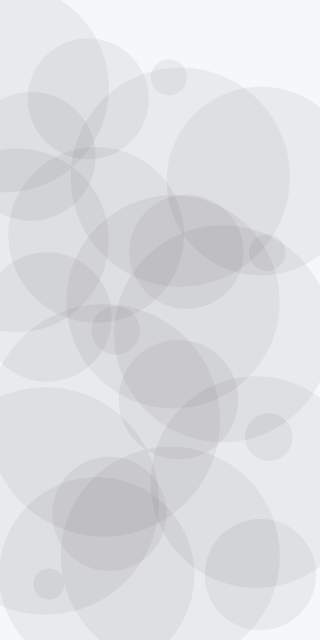
Give the GLSL for this background, as a WebGL 2 fragment shader.

```glsl
#version 300 es
precision highp float;
// Overlapping translucent grey discs of three sizes on a pale, cool background.

uniform vec2 u_resolution;
out vec4 fragColor;

// Integer hash: three values in 0..1 per disc index.
vec3 hash3(uint n) {
    uvec3 v = n * uvec3(1664525u, 22695477u, 69069u) + 101390u;
    v ^= v >> 16u;
    v *= 73244475u;
    v ^= v >> 15u;
    v *= 295559667u;
    v ^= v >> 16u;
    return vec3(v & 65535u) / 65535.0;
}

// Radius in canvas widths: 12 large, then 7 medium, then 5 small discs.
float discRadius(int i, float pick) {
    if (i < 12) return mix(0.25, 0.365, pick);
    if (i < 19) return mix(0.155, 0.21, pick);
    return mix(0.045, 0.077, pick);
}

void main() {
    vec2 pos = gl_FragCoord.xy / u_resolution.x;
    float aspect = u_resolution.y / u_resolution.x;
    float pixel = 1.0 / u_resolution.x;
    vec3 color = vec3(0.957, 0.973, 0.978);

    for (int i = 0; i < 24; i++) {
        vec3 rnd = hash3(uint(i) + 1u);

        // Evenly spread sequence, loosened by a random offset
        vec2 spread = fract(0.5 + float(i) * vec2(0.7549, 0.5698));
        vec2 center = mix(vec2(0.05), vec2(0.95), spread) * vec2(1.0, aspect);
        center += (rnd.xy - 0.5) * 0.13;

        // Flat disc with a one-pixel soft edge
        float dist = length(pos - center) - discRadius(i, rnd.z);
        float cover = clamp(0.5 - dist / pixel, 0.0, 1.0);

        // One medium disc leans towards teal
        vec3 ink = i == 18 ? vec3(0.10, 0.19, 0.17) : vec3(0.17, 0.12, 0.18);
        color = mix(color, ink, 0.06 * cover);
    }

    fragColor = vec4(color, 1.0);
}
```
